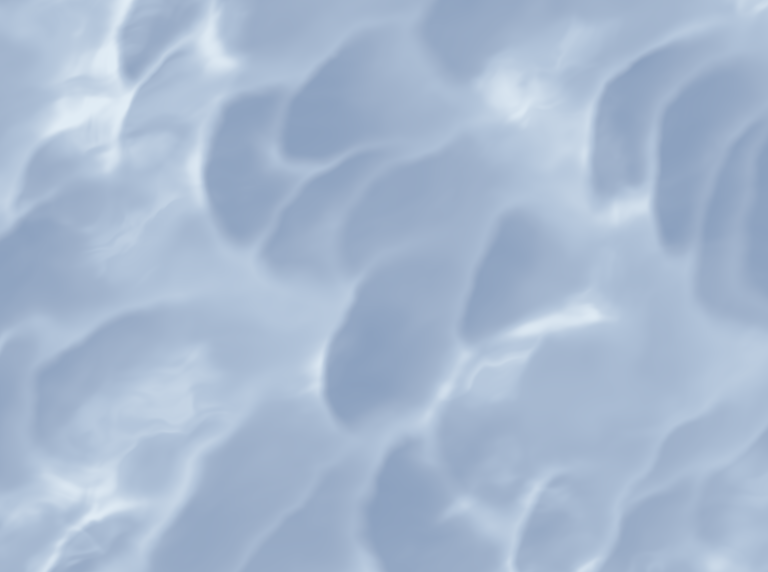
Write a WebGL 1 fragment shader that draws this texture.

```glsl
precision highp float;

uniform vec2 u_resolution;

const vec3 SHADE_BLUE = vec3(0.525, 0.612, 0.735);
const vec3 MID_BLUE = vec3(0.615, 0.687, 0.788);
const vec3 PALE_BLUE = vec3(0.690, 0.762, 0.850);
const vec3 GLOW_WHITE = vec3(0.880, 0.925, 0.960);
const vec2 CELL = vec2(0.33, 0.20);
const float DRIFT_ANGLE = 0.56;

vec2 hash2(vec2 p) {
  vec3 q = fract(p.xyx * vec3(0.1031, 0.1030, 0.0973));
  q += dot(q, q.yzx + 33.33);
  return fract((q.xx + q.yz) * q.zy);
}

float noise(vec2 p) {
  vec2 i = floor(p);
  vec2 f = fract(p);
  f = f * f * f * (f * (f * 6.0 - 15.0) + 10.0);
  float low = mix(hash2(i).x, hash2(i + vec2(1.0, 0.0)).x, f.x);
  float high = mix(hash2(i + vec2(0.0, 1.0)).x, hash2(i + 1.0).x, f.x);
  return mix(low, high, f.y);
}

float fbm(vec2 p) {
  float sum = 0.0;
  float amp = 0.53;
  for (int i = 0; i < 4; i++) {
    sum += amp * noise(p);
    p = mat2(1.6, 1.2, -1.2, 1.6) * p + 7.3;
    amp *= 0.5;
  }
  return sum;
}

vec2 rotate(vec2 p, float angle) {
  float c = cos(angle);
  float s = sin(angle);
  return vec2(c * p.x + s * p.y, c * p.y - s * p.x);
}

vec2 warp(vec2 p, float scale, float amount) {
  vec2 offset = vec2(fbm(p * scale + 3.1), fbm(p * scale + 17.7));
  return p + amount * (offset - 0.5);
}

// Paints one pouch: a glow outside its leading edge, then its shaded body
float paintLobe(float tone, vec2 q, float glow, float density) {
  float r = length(q);
  float lead = smoothstep(-0.4, 0.75, dot(q, vec2(-0.75, 0.66)));
  float halo = 1.0 - smoothstep(0.92, 1.40, r);
  tone = mix(tone, 0.95, halo * halo * halo * lead * glow);
  float softness = mix(0.75, 0.12, lead);
  float cover = 1.0 - smoothstep(1.0 - softness, 1.03, r);
  float body = mix(0.36, 0.10, smoothstep(-0.8, 0.6, dot(q, vec2(-0.85, 0.4))));
  return mix(tone, body, cover * density * mix(0.70, 1.0, lead));
}

// Overlaps jittered pouches, upper ones first and right ones last
float paintLobes(float tone, vec2 p, float glow) {
  vec2 home = floor(p / CELL);
  for (int j = 0; j < 5; j++) {
    for (int i = 0; i < 5; i++) {
      vec2 id = home + vec2(float(i) - 2.0, 2.0 - float(j));
      vec2 jitter = hash2(id + 41.0) - 0.5;
      vec2 size = hash2(id + 83.0);
      vec2 traits = hash2(id + 127.0);
      vec2 center = (id + 0.5 + 0.8 * jitter) * CELL;
      vec2 radius = CELL * mix(vec2(0.48, 0.50), vec2(1.02, 0.95), size);
      vec2 q = rotate(p - center, 0.7 * (traits.x - 0.5)) / radius;
      tone = paintLobe(tone, q, glow, mix(0.62, 0.95, traits.y));
    }
  }
  return tone;
}

// Torn bright streaks, drawn out along the drift
float streaks(vec2 p) {
  float ridge = 1.0 - abs(2.0 * fbm(warp(p, 5.0, 0.22) * vec2(4.0, 9.0)) - 1.0);
  return smoothstep(0.72, 1.0, ridge);
}

vec3 skyColor(float tone) {
  vec3 color = mix(SHADE_BLUE, MID_BLUE, smoothstep(0.0, 0.30, tone));
  color = mix(color, PALE_BLUE, smoothstep(0.22, 0.55, tone));
  return mix(color, GLOW_WHITE, smoothstep(0.45, 1.05, tone));
}

void main() {
  vec2 uv = gl_FragCoord.xy / u_resolution.y;
  vec2 p = rotate(uv, DRIFT_ANGLE) + 4.0;
  vec2 bent = warp(warp(p, 2.6, 0.14), 9.0, 0.035);

  // Open sky between the pouches, brighter where the deck breaks up
  float haze = fbm(bent * vec2(3.0, 5.0) + 11.0);
  float breaks = smoothstep(0.40, 0.68, fbm(p * vec2(3.0, 4.5) + 29.0));
  float tone = 0.20 + 0.42 * haze + 0.12 * breaks;

  tone = paintLobes(tone, bent, mix(0.22, 0.90, breaks));

  // Veils and torn streaks drifting in front
  float veil = fbm(warp(p, 3.0, 0.3) * vec2(4.0, 7.0) + 53.0);
  tone += 0.24 * (veil - 0.47);
  float torn = breaks * smoothstep(0.42, 0.62, veil);
  tone += torn * (0.16 + 0.16 * streaks(p));

  gl_FragColor = vec4(skyColor(clamp(tone, 0.0, 1.05)), 1.0);
}
```
